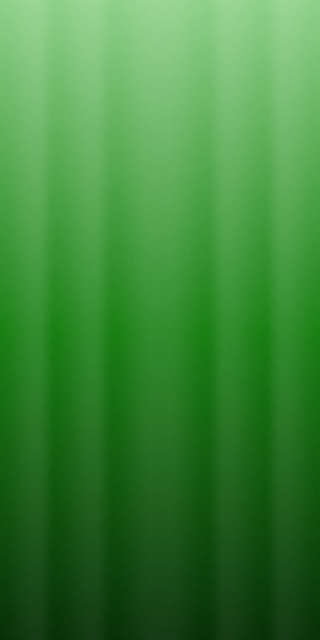
Give the GLSL for this background, as a WebGL 1 fragment shader.

```glsl
precision highp float;
// Soft green curtain: a three-stop vertical gradient under five pale folds.
// The folds mirror about the centre line; each rises steeply from its inner
// seam and fades gently to its outer seam. A faint mottle breaks up banding.

#define INNER_SEAM 0.148
#define OUTER_SEAM 0.328
#define MID_HEIGHT 0.48
#define SHEEN_LOW 0.05
#define SHEEN_HIGH 0.10
#define MOTTLE_CELLS 85.0
#define MOTTLE_AMOUNT 0.008

uniform vec2 u_resolution;

const vec3 DEEP_GREEN = vec3(0.03, 0.19, 0.03);
const vec3 LEAF_GREEN = vec3(0.10, 0.50, 0.08);
const vec3 PALE_GREEN = vec3(0.56, 0.82, 0.54);

float hash(vec2 p) {
  return fract(sin(dot(p, vec2(127.1, 311.7))) * 43758.5453);
}

float valueNoise(vec2 p) {
  vec2 cell = floor(p);
  vec2 f = fract(p);
  f = f * f * (3.0 - 2.0 * f);
  float low = mix(hash(cell), hash(cell + vec2(1.0, 0.0)), f.x);
  float high = mix(hash(cell + vec2(0.0, 1.0)), hash(cell + vec2(1.0)), f.x);
  return mix(low, high, f.y);
}

// Brightness across one fold, from its inner seam to its outer seam.
float foldLight(float d, float inner, float outer) {
  float across = clamp((d - inner) / (outer - inner), 0.0, 1.0);
  return smoothstep(0.0, 0.3, across) * (1.0 - smoothstep(0.35, 1.0, across));
}

void main() {
  vec2 uv = gl_FragCoord.xy / u_resolution;

  // Vertical gradient
  vec3 color = mix(DEEP_GREEN, LEAF_GREEN, clamp(uv.y / MID_HEIGHT, 0.0, 1.0));
  float upper = clamp((uv.y - MID_HEIGHT) / (1.0 - MID_HEIGHT), 0.0, 1.0);
  color = mix(color, PALE_GREEN, upper);

  // Centre fold and the mirrored side folds
  float d = abs(uv.x - 0.5);
  float light = 1.0 - smoothstep(0.15, 1.0, d / INNER_SEAM);
  light += foldLight(d, INNER_SEAM, OUTER_SEAM);
  light += foldLight(d, OUTER_SEAM, 0.5);
  float sheen = mix(SHEEN_LOW, SHEEN_HIGH, smoothstep(0.0, 0.5, uv.y));
  color = mix(color, vec3(1.0), light * sheen);

  // Faint mottle with square cells
  vec2 cells = uv * vec2(1.0, u_resolution.y / u_resolution.x) * MOTTLE_CELLS;
  color += (valueNoise(cells) - 0.5) * MOTTLE_AMOUNT;

  gl_FragColor = vec4(color, 1.0);
}
```
